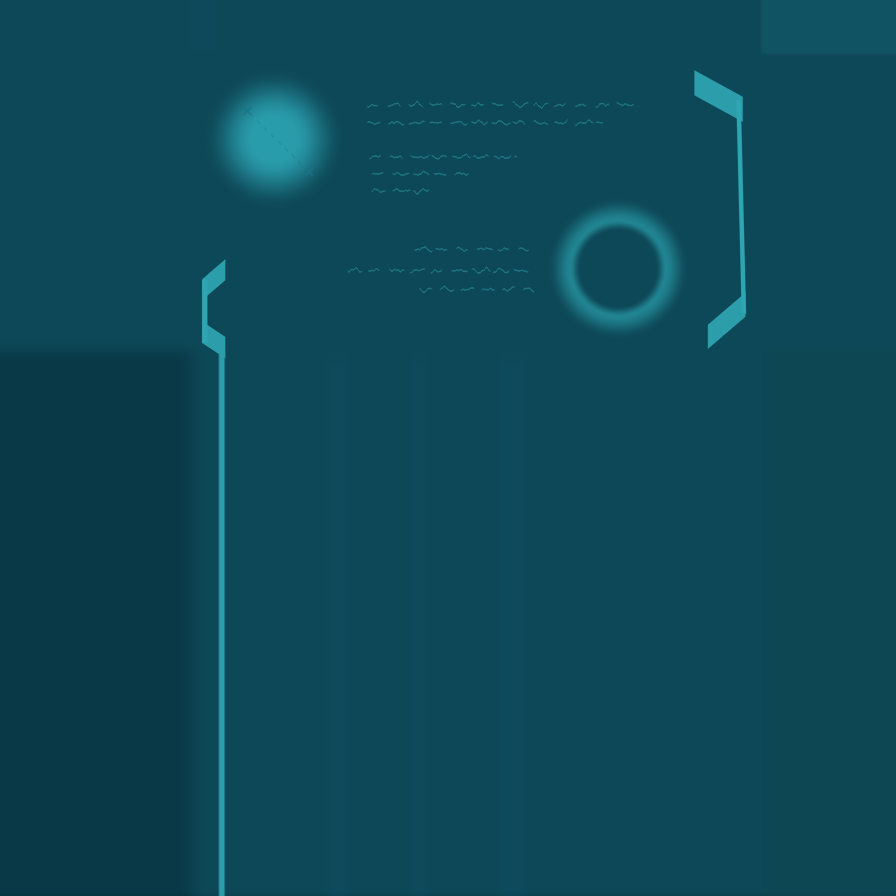
A Shadertoy shader for this background:

```glsl
// A teal interface backdrop: soft panels, a glowing disc and ring, two folded
// ribbon brackets and rows of broken scribbles. Panels are smoothed boxes,
// ribbons are sheared slabs, and scribbles are dashes bent by gradient noise.

float hash(vec2 p) {
    return fract(sin(dot(p, vec2(127.1, 311.7))) * 43758.5);
}

float gradientNoise(float x, float seed) {
    float i = floor(x), f = x - i;
    float a = (hash(vec2(i, seed)) * 2.0 - 1.0) * f;
    float b = (hash(vec2(i + 1.0, seed)) * 2.0 - 1.0) * (f - 1.0);
    return mix(a, b, f * f * (3.0 - 2.0 * f));
}

// Coverage of the interval lo..hi with edges of the given softness
float span(float x, float lo, float hi, float soft) {
    return smoothstep(lo - soft, lo + soft, x) * (1.0 - smoothstep(hi - soft, hi + soft, x));
}

float box(vec2 p, vec2 lo, vec2 hi, float soft) {
    return span(p.x, lo.x, hi.x, soft) * span(p.y, lo.y, hi.y, soft);
}

// Parallelogram with upright ends, running from a to b
float slab(vec2 p, vec2 a, vec2 b, float halfHeight, float soft) {
    float t = (p.x - a.x) / (b.x - a.x);
    float middle = mix(a.y, b.y, t);
    return span(p.x, a.x, b.x, soft) * span(p.y, middle - halfHeight, middle + halfHeight, soft);
}

float segment(vec2 p, vec2 a, vec2 b) {
    vec2 d = b - a;
    return length(p - a - d * clamp(dot(p - a, d) / dot(d, d), 0.0, 1.0));
}

// One row of wavy dashes; row = (start x, end x, y)
float scribble(vec2 p, vec3 row, float seed, float soft) {
    float along = (p.x - row.x) / 0.0232;
    float cell = floor(along);
    float dashEnd = 0.55 + 0.4 * hash(vec2(cell, seed));
    float dash = span(fract(along), 0.04, dashEnd, 0.05);
    float wave = 0.007 * gradientNoise(p.x * 130.0, seed);
    wave += 0.003 * gradientNoise(p.x * 310.0, seed + 9.0);
    float stroke = 1.0 - smoothstep(0.0003, 0.0006 + soft, abs(p.y - row.z - wave));
    return stroke * dash * span(p.x, row.x, row.y, soft);
}

// Small diagonal cross
float spark(vec2 p) {
    float arms = min(abs(p.x - p.y), abs(p.x + p.y)) * 0.7;
    return (1.0 - smoothstep(0.0004, 0.0018, arms)) * (1.0 - smoothstep(0.005, 0.007, length(p)));
}

void mainImage(out vec4 fragColor, in vec2 fragCoord) {
    vec2 p = fragCoord / iResolution.xy;
    float soft = 0.75 / min(iResolution.x, iResolution.y);
    vec3 bright = vec3(0.18, 0.65, 0.70);

    // Base, corner panels and faint columns
    vec3 color = vec3(0.052, 0.284, 0.345);
    color = mix(color, vec3(0.050, 0.280, 0.328), box(p, vec2(0.849, -0.1), vec2(1.1, 0.61), 0.003));
    color = mix(color, vec3(0.062, 0.330, 0.392), box(p, vec2(0.850, 0.940), vec2(1.1), 0.003));
    float shade = (1.0 - smoothstep(0.198, 0.232, p.x)) * (1.0 - smoothstep(0.595, 0.622, p.y));
    color = mix(color, vec3(0.034, 0.224, 0.277), shade);
    float columns = span(p.x, 0.366, 0.388, 0.004) + span(p.x, 0.459, 0.475, 0.004)
                  + span(p.x, 0.557, 0.587, 0.004);
    color += vec3(0.0, 0.005, 0.014) * columns * (1.0 - smoothstep(0.59, 0.61, p.y));
    color += vec3(0.0, 0.004, 0.008) * box(p, vec2(0.215, 0.945), vec2(0.238, 1.1), 0.004);
    color *= 0.93 + 0.07 * smoothstep(0.0, 0.006, p.y);

    // Glowing disc with two sparks joined by a dotted thread
    vec2 disc = p - vec2(0.306, 0.845);
    color = mix(color, vec3(0.16, 0.61, 0.67), 1.0 - smoothstep(0.022, 0.079, length(disc)));
    vec2 sparkA = vec2(-0.030, 0.031), sparkB = vec2(0.039, -0.037);
    float thread = 1.0 - smoothstep(0.0003, 0.0015, segment(disc, sparkA, sparkB));
    thread *= step(0.5, fract(disc.x * 130.0)) * 0.4;
    float marks = max(thread, max(spark(disc - sparkA), spark(disc - sparkB)));
    color = mix(color, vec3(0.09, 0.46, 0.52), 0.7 * marks);

    // Glowing ring, crisper on its inner side
    float radius = length(p - vec2(0.690, 0.7005));
    float ring = smoothstep(0.042, 0.054, radius) * (1.0 - smoothstep(0.052, 0.079, radius));
    color = mix(color, vec3(0.13, 0.52, 0.57), ring);

    // Scribbled rows
    vec3 rows[8] = vec3[8](
        vec3(0.409, 0.712, 0.883), vec3(0.409, 0.673, 0.863),
        vec3(0.411, 0.577, 0.825), vec3(0.414, 0.523, 0.806),
        vec3(0.414, 0.479, 0.787), vec3(0.462, 0.590, 0.722),
        vec3(0.387, 0.592, 0.698), vec3(0.467, 0.596, 0.677));
    float ink = 0.0;
    for (int i = 0; i < 8; i++) ink = max(ink, scribble(p, rows[i], float(i), soft));
    color = mix(color, vec3(0.13, 0.50, 0.55), 0.75 * ink);

    // Right bracket: upright bar, then folded ends
    float lean = 0.003 * (0.78 - p.y) / 0.12;
    float bars = box(p - vec2(lean, 0.0), vec2(0.8245, 0.650), vec2(0.8295, 0.888), soft);
    float folds = slab(p, vec2(0.775, 0.9076), vec2(0.829, 0.878), 0.0140, soft);
    folds = max(folds, slab(p, vec2(0.790, 0.624), vec2(0.832, 0.660), 0.0135, soft));

    // Left bracket and its long stem
    bars = max(bars, box(p, vec2(0.2255, 0.617), vec2(0.2315, 0.688), soft));
    folds = max(folds, slab(p, vec2(0.2260, 0.677), vec2(0.2515, 0.699), 0.0117, soft));
    folds = max(folds, slab(p, vec2(0.2260, 0.629), vec2(0.2515, 0.612), 0.0120, soft));
    float stem = box(p, vec2(0.2443, -0.1), vec2(0.2507, 0.606), soft + 0.0006);
    color = mix(color, bright * 0.95, max(folds, stem));
    color = mix(color, bright, bars);

    fragColor = vec4(color, 1.0);
}
```
